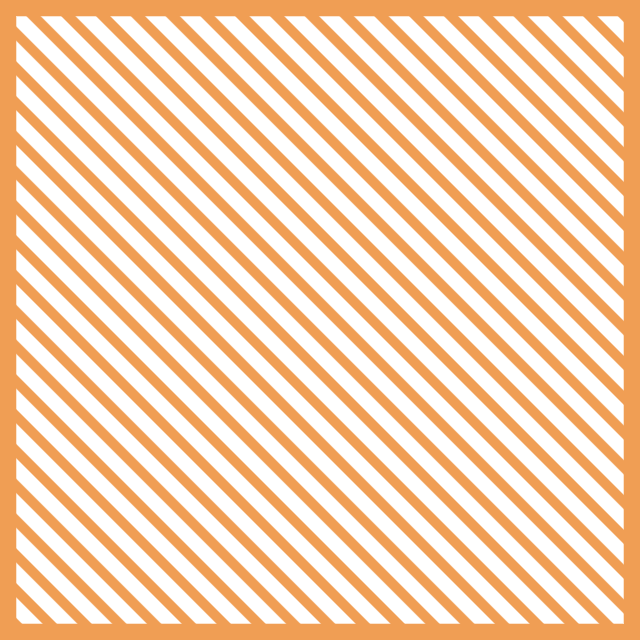
Write a WebGL 1 fragment shader that draws this pattern.

```glsl
precision highp float;

// Even orange stripes falling from upper left to lower right on white, inside a plain
// orange border. The stripes are a repeated distance across the diagonal, and the
// border is the outside of a square; both edges are smoothed by pixel size.

uniform vec2 u_resolution;

// Signed distance to a diagonal white band, negative inside it.
float whiteBandDistance(vec2 p) {
    float period = 0.05436;
    float across = (fract((p.x + p.y) / period + 0.5) - 0.5) * period;
    return (abs(across) - 0.295 * period) * 0.70711;
}

// Signed distance to a centred square, negative inside it.
float squareDistance(vec2 p, float halfSide) {
    vec2 d = abs(p) - halfSide;
    return max(d.x, d.y);
}

void main() {
    float side = min(u_resolution.x, u_resolution.y);
    vec2 p = (gl_FragCoord.xy - 0.5 * u_resolution) / side;
    float pixel = 1.0 / side;

    // White shows where a band lies within the frame
    float band = 1.0 - smoothstep(-0.8 * pixel, 0.8 * pixel, whiteBandDistance(p));
    float inside = 1.0 - smoothstep(-0.6 * pixel, 0.6 * pixel, squareDistance(p, 0.4745));

    vec3 orange = vec3(0.94, 0.62, 0.33);
    gl_FragColor = vec4(mix(orange, vec3(1.0), band * inside), 1.0);
}
```
